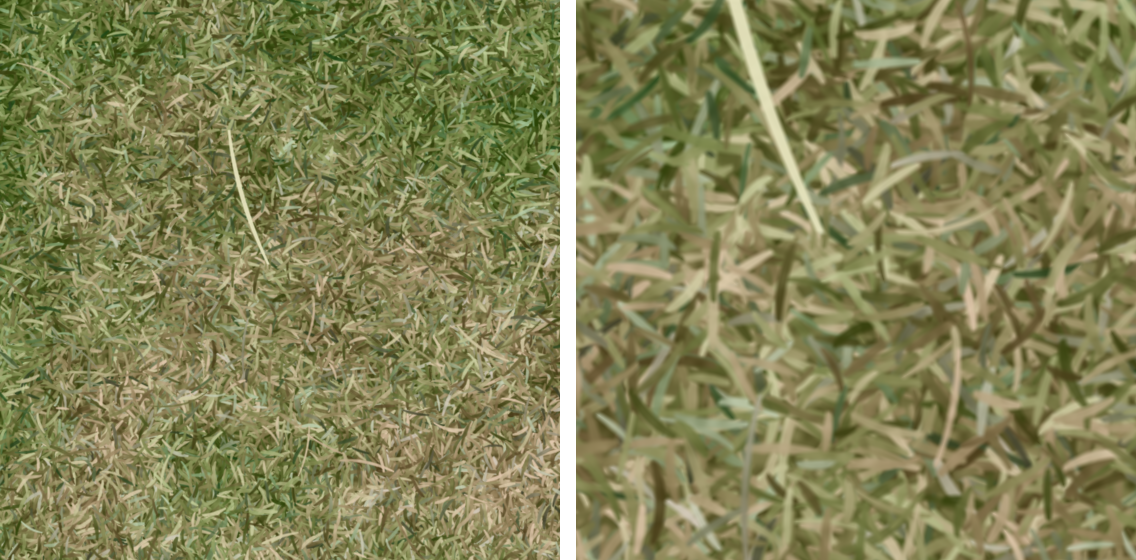
Left, the full canvas; right, a detail of the centre.
A WebGL 1 fragment shader for this texture:

```glsl
precision highp float;
// Sunlit mown lawn: short matted green and dry blades, with one pale straw.
uniform vec2 u_resolution;

#define LAYERS 16
#define CELL 0.034
#define BLADE_LENGTH 0.019
#define BLADE_WIDTH 0.0027
#define SOFTNESS 0.0021
#define CONTRAST 1.15
#define PATCH_SCALE 5.0
#define DARK vec3(0.23, 0.25, 0.06)
#define MIDDLE vec3(0.53, 0.53, 0.325)
#define LIGHT vec3(0.82, 0.80, 0.64)
#define STRAW vec3(0.90, 0.89, 0.74)

float hash(vec2 p) {
  return fract(sin(dot(p, vec2(127.1, 311.7))) * 43758.5453);
}

float noise(vec2 p) {
  vec2 i = floor(p), f = fract(p);
  f = f * f * (3.0 - 2.0 * f);
  vec2 e = vec2(1.0, 0.0);
  return mix(mix(hash(i), hash(i + e), f.x),
             mix(hash(i + e.yx), hash(i + e.xx), f.x), f.y);
}

float fbm(vec2 p) {
  float sum = 0.0, weight = 0.5;
  for (int i = 0; i < 4; i++) {
    sum += weight * noise(p);
    p = p * 2.03 + 17.3;
    weight *= 0.5;
  }
  return sum / 0.9375;
}

// Tone runs from shade to sun, dryness from green to tan.
vec3 grassColor(float tone, float dryness, float cool) {
  tone = clamp(tone, 0.0, 1.0);
  vec3 color = tone < 0.5 ? mix(DARK, MIDDLE, tone * 2.0)
                          : mix(MIDDLE, LIGHT, tone * 2.0 - 1.0);
  color += clamp(dryness, -1.0, 1.0) * vec3(0.065, -0.015, 0.04);
  return color + cool * vec3(-0.05, 0.01, 0.06);
}

// Coverage of a curved, tapered blade; q.y runs along its length.
float bladeMask(vec2 q, float halfLength, float halfWidth, float bend) {
  float along = q.y / halfLength;
  float side = abs(q.x - bend * (1.0 - along * along));
  float width = halfWidth * (1.0 - 0.45 * along * along);
  float body = 1.0 - smoothstep(width - SOFTNESS, width + SOFTNESS, side);
  float ends = 1.0 - smoothstep(-SOFTNESS, SOFTNESS, abs(q.y) - halfLength);
  return body * ends;
}

// One layer of scattered blades, painted over the color below it.
vec3 paintBlades(vec3 color, vec2 uv, float seed, vec2 size, float cell,
                 float chance, float lift, float dryness) {
  vec2 p = uv / cell + vec2(seed * 7.37, seed * 3.71);
  vec2 home = floor(p);
  for (int y = -1; y <= 1; y++) {
    for (int x = -1; x <= 1; x++) {
      vec2 id = home + vec2(float(x), float(y));
      vec2 key = id + seed * 19.19;
      float a = hash(key), b = hash(key + 31.7), c = hash(key + 67.3);
      float d = hash(key + 93.1), e = hash(key + 141.9);
      if (e > chance) continue;
      // Mostly upright near the bottom, more tangled farther up.
      float spread = mix(2.0, 3.1, smoothstep(0.1, 0.5, uv.y));
      float angle = (c + d - 1.0) * spread + 0.1;
      vec2 q = (p - id - vec2(a, b)) * cell;
      float s = sin(angle), k = cos(angle);
      q = vec2(k * q.x - s * q.y, s * q.x + k * q.y);
      float halfLength = size.x * mix(0.6, 1.3, fract(a * 13.0 + d));
      float bend = (fract(b * 11.0) - 0.5) * halfLength * 0.35;
      float mask = bladeMask(q, halfLength, size.y * mix(0.75, 1.3, d), bend);
      float spark = fract(a * 37.0) + fract(b * 53.0) - 1.0;
      float tone = 0.5 + spark * 0.5 * CONTRAST + lift + 0.07 * q.y / halfLength;
      float hue = dryness + (fract(c * 29.0) - 0.5) * 1.3;
      float cool = step(0.82, fract(d * 43.0));
      color = mix(color, grassColor(tone, hue, cool), mask * 0.88);
    }
  }
  return color;
}

void main() {
  vec2 uv = gl_FragCoord.xy / u_resolution.y;

  // Broad worn and lush patches; the lower part is drier and paler.
  float worn = fbm(uv * PATCH_SCALE + 4.2) - 0.5;
  float shade = fbm(uv * PATCH_SCALE * 2.2 + 23.0) - 0.5;
  float grain = noise(uv * 140.0) - 0.5;
  float dryness = worn * 2.4 + (0.45 - uv.y) * 0.7;
  float lift = worn * 0.25 + shade * 0.35 + grain * 0.14 + (0.45 - uv.y) * 0.14;

  // Shaded thatch, then blades from the deepest layer to the top one.
  vec3 color = grassColor(0.25 + lift + grain * 0.3, dryness, 0.0);
  for (int i = 0; i < LAYERS; i++) {
    float depth = float(i) / float(LAYERS);
    color = paintBlades(color, uv, float(i) + 1.0, vec2(BLADE_LENGTH, BLADE_WIDTH),
                        CELL, 1.0, lift + (depth - 0.65) * 0.12, dryness);
  }

  // Sparse longer dry stalks.
  color = paintBlades(color, uv, 40.0, vec2(0.045, 0.0022), 0.11, 0.3,
                      lift + 0.16, dryness + 0.4);

  // The single pale straw, leaning left at its top.
  vec2 q = uv - vec2(0.444, 0.648);
  q.x += q.y * 0.293;
  float straw = bladeMask(q, 0.12, 0.0042, -0.011);
  color = mix(color, STRAW, straw * 0.95);

  gl_FragColor = vec4(clamp(color, 0.0, 1.0), 1.0);
}
```
